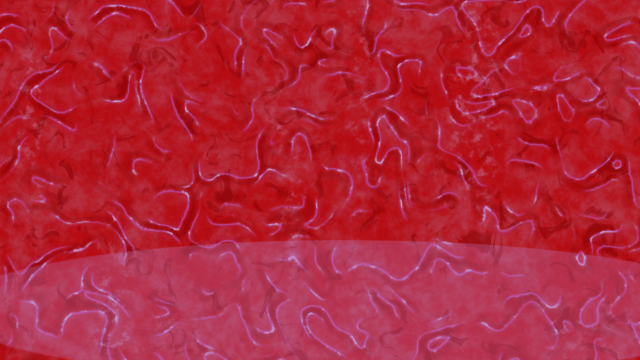
This pattern is drawn by a WebGL 2 fragment shader. Its source:

```glsl
#version 300 es
precision highp float;

uniform vec2 u_resolution;
out vec4 outColor;

const float TAU = 6.2831853;
const vec3 CREASE = vec3(0.55, 0.01, 0.02);
const vec3 CRIMSON = vec3(0.71, 0.045, 0.07);
const vec3 ROSE = vec3(0.71, 0.21, 0.28);
const vec3 VIOLET = vec3(0.72, 0.28, 0.66);
const vec3 PALE = vec3(0.78, 0.60, 0.80);
const vec3 VEIL = vec3(0.74, 0.60, 0.95);

float hash(vec2 p) {
    return fract(sin(dot(p, vec2(127.1, 311.7))) * 43758.5453);
}

// Slope contribution of one lattice corner
float corner(vec2 cell, vec2 offset) {
    float angle = TAU * hash(cell);
    return dot(vec2(cos(angle), sin(angle)), offset);
}

float gradientNoise(vec2 p) {
    vec2 i = floor(p), f = fract(p);
    vec2 u = f * f * f * (f * (f * 6.0 - 15.0) + 10.0);
    vec2 e = vec2(1.0, 0.0);
    float low = mix(corner(i, f), corner(i + e.xy, f - e.xy), u.x);
    float high = mix(corner(i + e.yx, f - e.yx), corner(i + e.xx, f - e.xx), u.x);
    return mix(low, high, u.y);
}

float fbm(vec2 p, int octaves) {
    float sum = 0.0, amplitude = 1.0;
    for (int i = 0; i < octaves; i++) {
        sum += amplitude * gradientNoise(p);
        p = mat2(1.6, 1.2, -1.2, 1.6) * p + 7.3;
        amplitude *= 0.62;
    }
    return sum;
}

vec2 warp(vec2 p, float amount) {
    return p + amount * vec2(gradientNoise(p + 3.7), gradientNoise(p + 19.2));
}

float foldField(vec2 p) {
    return gradientNoise(warp(p, 0.7));
}

float foldSlope(vec2 p, float field) {
    float h = 0.02;
    vec2 ahead = vec2(foldField(p + vec2(h, 0.0)), foldField(p + vec2(0.0, h)));
    return length(ahead - field) / h;
}

float bell(float x, float width) {
    return exp(-x * x / (width * width));
}

float ellipseMask(vec2 p, vec2 radii, float blur) {
    float d = (length(p / radii) - 1.0) * radii.y;
    return 1.0 - smoothstep(-blur, blur, d);
}

void main() {
    vec2 p = gl_FragCoord.xy / u_resolution.y;
    float aspect = u_resolution.x / u_resolution.y;
    float pixel = 1.0 / u_resolution.y;

    // Mottled flesh with dark, winding creases
    float grain = fbm(p * 30.0 + 5.0, 3);
    float tone = 0.43 + 0.42 * fbm(warp(p * 6.0, 0.9), 5) + 0.3 * grain;
    float winding = fbm(warp(p * 14.0 + 40.0, 1.2), 4);
    float crease = 0.6 * smoothstep(0.2, 0.65, winding);

    // Nested contours of one field, broken into curling threads
    float scale = 7.6;
    vec2 q = p * scale;
    float field = foldField(q);
    float slope = foldSlope(q, field) + 0.1;
    float width = max(0.003, 0.75 * pixel);
    float thread = 0.0, glow = 0.0;
    for (int i = 0; i < 2; i++) {
        float side = 1.0 - 2.0 * float(i);
        float d = (side * field - 0.13) / (slope * scale) + 0.003 * grain;
        float mask = gradientNoise(q * 1.1 + 31.4 + 22.0 * float(i));
        float presence = smoothstep(-0.14, 0.18, mask);
        thread = max(thread, presence * bell(d, width));
        glow += presence * exp(-abs(d) / 0.011) * smoothstep(-0.008, 0.006, d);
        crease += 0.35 * presence * bell(d + 0.013, 0.009);
    }

    // Faint upright streaks of pale flecks
    float column = smoothstep(0.15, 0.45, gradientNoise(vec2(p.x * 6.0, p.y * 1.3) + 8.6));
    float flecks = column * smoothstep(0.0, 0.6, grain);

    vec3 color = mix(CRIMSON, ROSE, smoothstep(0.1, 0.95, tone));
    color = mix(color, CREASE, clamp(crease, 0.0, 0.75));
    color = mix(color, VIOLET, 0.2 * min(glow, 1.0));
    color = mix(color, PALE, 0.28 * flecks);
    float sparkle = smoothstep(0.0, 0.55, grain);
    vec3 threadColor = mix(VIOLET, PALE, 0.1 + 0.85 * sparkle);
    color = mix(color, threadColor, thread * (0.68 + 0.3 * sparkle));

    // Translucent ellipse across the lower part
    vec2 fromCentre = p - vec2(0.54 * aspect, 0.14);
    float veil = ellipseMask(fromCentre, vec2(1.1, 0.193), pixel);
    color = mix(color, VEIL, 0.25 * veil);

    outColor = vec4(color, 1.0);
}
```
